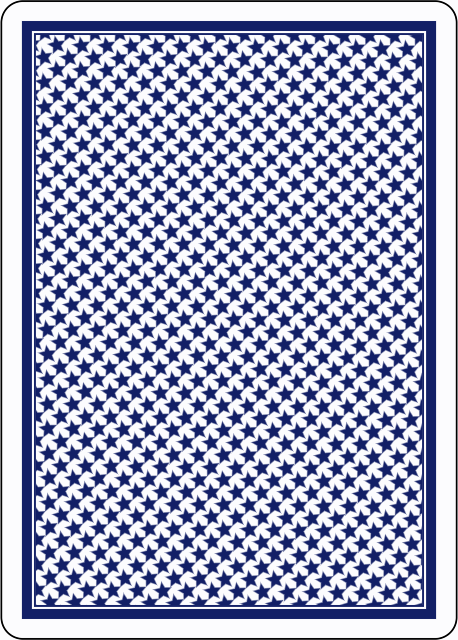
This pattern is drawn by a WebGL 1 fragment shader. Its source:

```glsl
precision highp float;
// Playing card back: a sheared lattice of tilted navy stars in a double frame.

uniform vec2 u_resolution;

const float CARD_HEIGHT = 512.0;            // design units along the canvas height
const vec2 CARD_HALF = vec2(182.8, 255.8);
const vec2 FRAME_HALF = vec2(165.7, 239.2);
const vec2 STAR_PITCH = vec2(20.0, 19.8);
const vec2 LATTICE_ORIGIN = vec2(4.5, 0.3);
const float LATTICE_SHEAR = 0.011;
const float STAR_RADIUS = 7.5;
const float STAR_INNER_RATIO = 0.47;
const float STAR_TILT = 0.17;
const float PI = 3.14159;

const vec3 PAPER = vec3(0.99, 0.99, 0.995);
const vec3 NAVY = vec3(0.07, 0.12, 0.40);
const vec3 OUTLINE = vec3(0.0);

float hash(vec2 p) {
  return fract(sin(dot(p, vec2(127.1, 311.7))) * 43758.55);
}

mat2 rotation(float angle) {
  float c = cos(angle), s = sin(angle);
  return mat2(c, s, -s, c);
}

float roundedBox(vec2 p, vec2 halfSize, float radius) {
  vec2 q = abs(p) - halfSize + radius;
  return length(max(q, 0.0)) + min(max(q.x, q.y), 0.0) - radius;
}

float sharpBox(vec2 p, vec2 halfSize) {
  vec2 q = abs(p) - halfSize;
  return max(q.x, q.y);
}

// Five-pointed star: fold into half a point, then measure to its edge line.
float star(vec2 p, float radius, float innerRatio) {
  float sector = PI / 5.0;
  float angle = mod(atan(p.x, p.y) + sector, 2.0 * sector) - sector;
  vec2 q = length(p) * vec2(cos(angle), abs(sin(angle)));
  vec2 tip = vec2(radius, 0.0);
  vec2 edge = radius * innerRatio * vec2(cos(sector), sin(sector)) - tip;
  return dot(q - tip, normalize(vec2(edge.y, -edge.x)));
}

// Two interleaved grids form the staggered rows.
float starLattice(vec2 p) {
  vec2 lattice = p - LATTICE_ORIGIN;
  lattice += LATTICE_SHEAR * lattice.yx;
  float nearest = 1000.0;
  for (int layer = 0; layer < 2; layer++) {
    float shift = 0.5 * float(layer);
    vec2 grid = lattice / STAR_PITCH + shift;
    vec2 cell = floor(grid + 0.5);
    vec2 seed = cell + 37.0 * shift;
    vec2 wobble = vec2(hash(seed), hash(seed + 19.3)) - 0.5;
    float turn = STAR_TILT + 0.1 * (hash(seed + 53.7) - 0.5);
    vec2 local = (grid - cell) * STAR_PITCH - 0.5 * wobble;
    nearest = min(nearest, star(rotation(-turn) * local, STAR_RADIUS, STAR_INNER_RATIO));
  }
  return nearest;
}

float inside(float distance, float softness) {
  return 1.0 - smoothstep(-softness, softness, distance);
}

// Coverage of the strip between two depths inside a shape.
float strip(float distance, float outer, float inner, float softness) {
  return inside(distance + outer, softness) - inside(distance + inner, softness);
}

void main() {
  float unit = CARD_HEIGHT / u_resolution.y;
  vec2 p = (gl_FragCoord.xy - 0.5 * u_resolution) * unit;
  float crisp = 0.6 * unit;
  float printed = max(crisp, 0.8);

  // Card edge
  float card = roundedBox(p, CARD_HALF, 18.0);
  vec3 color = mix(PAPER, OUTLINE, strip(card, 0.0, 1.4, crisp));

  // Thick band and thin inner rule
  float frame = sharpBox(p, FRAME_HALF);
  float ink = strip(frame, 0.0, 8.0, crisp);
  ink = max(ink, strip(frame, 9.7, 11.2, crisp));

  // Stars clipped by the frame
  float field = inside(frame + 11.0, crisp);
  ink = max(ink, field * inside(starLattice(p), printed));

  gl_FragColor = vec4(mix(color, NAVY, ink), 1.0);
}
```
